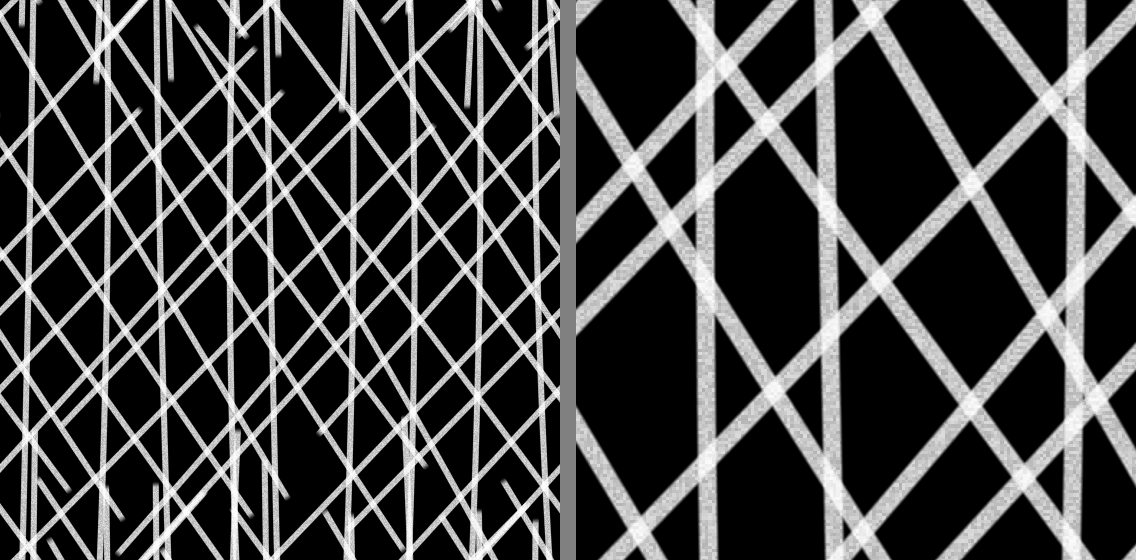
Left, the full canvas; right, a detail of the centre.
Write a Shadertoy shader that draws this pattern.

```glsl
// Lattice of pale grainy fibres in three directions, wrapping around a black canvas.

float hash(vec2 p) {
    return fract(sin(dot(p, vec2(127.1, 311.7))) * 43758.5453);
}

// Coverage of one slightly bent fibre with soft round ends; x repeats every unit.
float fibre(vec2 fromCentre, float lean, float bend, float halfLength) {
    float y = fromCentre.y;
    float across = fromCentre.x - tan(lean) * y - bend * 4.0 * y * y;
    across -= round(across);
    float along = y / cos(lean) + across * sin(lean);
    float overshoot = max(abs(along) - halfLength, 0.0);
    float dist = length(vec2(across * cos(lean), overshoot));
    float body = 1.0 - smoothstep(0.0041, 0.0067, dist);
    float endFade = 1.0 - smoothstep(halfLength - 0.008, halfLength + 0.006, abs(along));
    return body * endFade;
}

void mainImage(out vec4 fragColor, in vec2 fragCoord) {
    vec2 uv = fragCoord / iResolution.y;
    float grain = hash(floor(uv * 512.0)) - 0.5;
    float opacity = 0.78 + 0.17 * grain;
    float darkness = 1.0;

    for (int family = 0; family < 3; family++) {
        // Upright, leaning right, leaning left
        float baseLean = family == 0 ? 0.0 : (family == 1 ? 0.71 : -0.59);
        float leanSpread = family == 0 ? 0.07 : 0.15;
        float halfLength = family == 0 ? 0.64 : 0.6;

        for (int i = 0; i < 9; i++) {
            vec2 id = vec2(float(i) + 1.0, float(family) * 7.0 + 3.0);
            float lean = baseLean + leanSpread * (hash(id) - 0.5);
            float bend = 0.024 * (hash(id + 20.3) - 0.5);
            float centreY = 0.5 + 0.35 * (hash(id + 41.7) - 0.5);
            float slot = (float(i) + 0.5 + 0.5 * (hash(id + 63.1) - 0.5)) / 9.0;
            vec2 centre = vec2(slot + tan(baseLean) * (centreY - 0.5), centreY);

            // Vertical repeats carry each fibre over the top and bottom edges
            for (int k = -1; k <= 1; k++) {
                vec2 fromCentre = uv - centre - vec2(0.0, float(k));
                darkness *= 1.0 - opacity * fibre(fromCentre, lean, bend, halfLength);
            }
        }
    }

    // Screen blending brightens the crossings
    fragColor = vec4(vec3(1.0 - darkness), 1.0);
}
```
